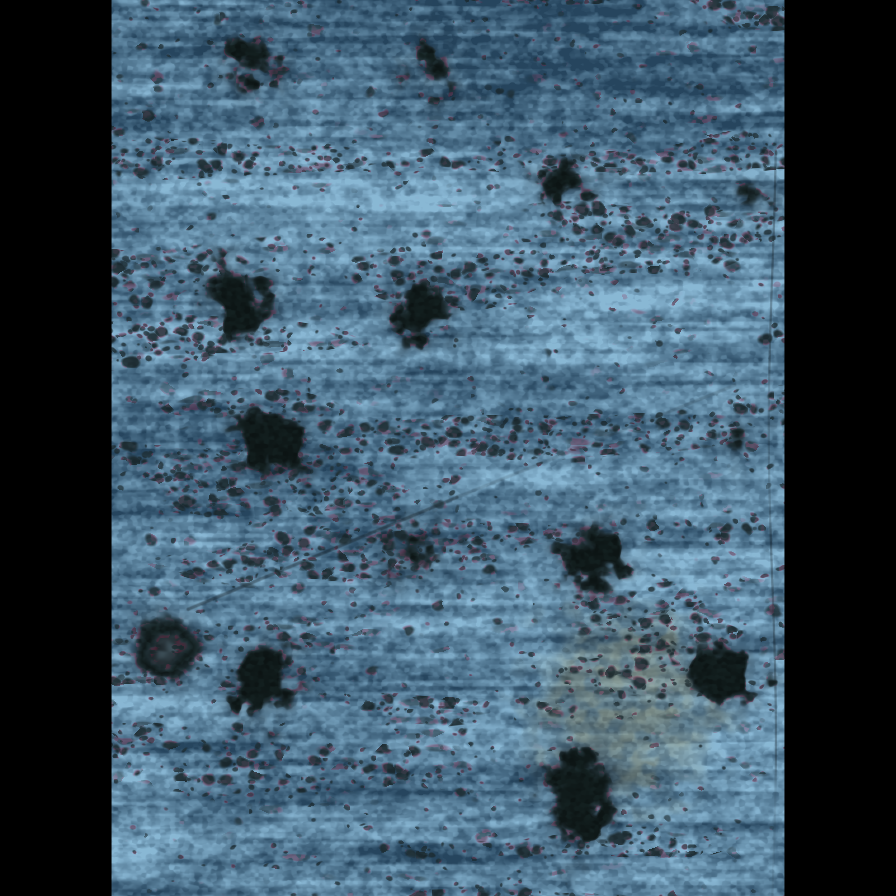
A WebGL 2 fragment shader for this texture:

```glsl
#version 300 es
precision highp float;

uniform vec2 u_resolution;
out vec4 fragColor;

vec2 hash2(vec2 p) {
  vec3 q = fract(p.xyx * vec3(0.1031, 0.1030, 0.0973));
  q += dot(q, q.yzx + 33.33);
  return fract((q.xx + q.yz) * q.zy);
}

// Nearest cell: distance, then two random values of that cell
vec3 nearestCell(vec2 p) {
  vec2 base = floor(p);
  vec3 nearest = vec3(9.0);
  for (int y = -1; y <= 1; y++)
    for (int x = -1; x <= 1; x++) {
      vec2 cell = base + vec2(x, y);
      float d = distance(p, cell + hash2(cell));
      if (d < nearest.x) nearest = vec3(d, hash2(cell + 71.0));
    }
  return nearest;
}

// Smooth cellular noise: random cell values blended by distance, centred on 0
float cloud(vec2 p) {
  vec2 base = floor(p);
  float total = 0.0, weight = 0.0;
  for (int y = -1; y <= 1; y++)
    for (int x = -1; x <= 1; x++) {
      vec2 cell = base + vec2(x, y);
      vec2 rnd = hash2(cell);
      vec2 offset = p - cell - mix(vec2(0.5), rnd, 0.7);
      float w = exp(-6.0 * dot(offset, offset));
      total += w * hash2(cell + 37.0).x;
      weight += w;
    }
  return total / weight - 0.5;
}

// Round pits, present in a given fraction of the cells
float pits(vec2 p, float coverage) {
  vec3 cell = nearestCell(p);
  float radius = mix(0.15, 0.44, cell.z);
  return smoothstep(radius + 0.13, radius - 0.13, cell.x)
       * smoothstep(cell.y - 0.04, cell.y + 0.04, coverage);
}

float segment(vec2 p, vec2 a, vec2 b) {
  vec2 ab = b - a;
  return length(p - a - ab * clamp(dot(p - a, ab) / dot(ab, ab), 0.0, 1.0));
}

void main() {
  vec2 uv = gl_FragCoord.xy / u_resolution;

  // Brushed metal: broad patches, horizontal streaks, fine grain
  float broad = cloud(uv * vec2(4.0, 7.0) + 3.0);
  float grain = cloud(uv * vec2(75.0, 110.0));
  float fine = cloud(uv * vec2(190.0, 240.0) + 9.0);
  float tone = 0.6 + 0.45 * broad + 0.65 * grain + 0.5 * fine;
  tone += 0.6 * cloud(uv * vec2(3.0, 55.0) + 20.0);
  tone += 0.6 * cloud(uv * vec2(7.0, 170.0) + 50.0);
  tone += 0.3 * exp(-40.0 * dot(uv - vec2(0.3, 0.74), uv - vec2(0.3, 0.74)));
  tone -= 0.3 * smoothstep(0.8, 0.95, uv.y);
  tone += 0.05 * sin(uv.y * 41.0 + sin(uv.x * 5.0));
  vec3 color = mix(vec3(0.20, 0.33, 0.43), vec3(0.46, 0.63, 0.74), clamp(tone, -0.2, 1.3));

  // Tan stain
  float rough = cloud(uv * 48.0 + 5.0);
  float stainDist = length((uv - vec2(0.70, 0.22)) * vec2(1.0, 0.9)) + 0.05 * rough;
  float stain = smoothstep(0.13, 0.05, stainDist) * (0.65 + 0.6 * grain);
  color = mix(color, vec3(0.40, 0.43, 0.38) * (0.65 + 0.5 * tone), stain * 0.8);

  // Fine scratches
  float scratch = segment(uv, vec2(0.21, 0.32), vec2(0.51, 0.445));
  float faintScratch = segment(uv, vec2(0.51, 0.445), vec2(0.82, 0.57));
  float upright = abs(uv.x - 0.862 - 0.004 * sin(uv.y * 9.0));
  color *= 1.0 - 0.3 * smoothstep(0.003, 0.0005, scratch);
  color *= 1.0 - 0.12 * smoothstep(0.003, 0.0005, faintScratch);
  color *= 1.0 - 0.25 * smoothstep(0.002, 0.0005, upright) * smoothstep(-0.1, 0.2, broad);

  // Small pits gathered in rows
  vec2 warped = uv + 0.006 * vec2(grain, rough);
  float rows = cloud(uv * vec2(5.0, 26.0) + 80.0);
  float crowd = smoothstep(0.08, 0.32, rows);
  float dark = 0.9 * pits(warped * vec2(52.0, 64.0), 0.03 + 0.6 * crowd);
  dark = max(dark, 0.75 * pits(warped * vec2(105.0, 130.0) + 13.0, 0.06 + 0.4 * crowd));
  dark = max(dark, 0.45 * pits(warped * vec2(30.0, 95.0) + 40.0, 0.03 + 0.3 * crowd));

  // Large ragged blots, spread by a low-discrepancy sequence
  float ragged = 0.034 * rough + 0.014 * cloud(uv * 120.0 + 30.0);
  float blotDist = 1.0;
  for (int i = 1; i <= 13; i++) {
    vec2 rnd = hash2(vec2(i, 17));
    vec2 spot = fract(vec2(0.42, 0.1) + float(i) * vec2(0.7549, 0.5698));
    float radius = mix(0.015, 0.029, rnd.x) * (1.6 - 0.8 * spot.y);
    radius *= 1.0 - 0.5 * smoothstep(0.4, 0.7, spot.x) * smoothstep(0.35, 0.5, spot.y);
    vec2 offset = uv - vec2(0.14, 0.02) - spot * vec2(0.72, 0.96);
    offset *= mix(vec2(0.75, 1.2), vec2(1.2, 0.8), rnd.y);
    blotDist = min(blotDist, length(offset) - radius);
  }
  blotDist += ragged;

  // Ring-shaped crater with a pale floor
  float craterRadius = length(uv - vec2(0.185, 0.277)) + 0.3 * ragged;
  float crater = abs(craterRadius - 0.025) - 0.009;
  color = mix(color, vec3(0.27, 0.35, 0.39) * (0.8 + 0.6 * grain), smoothstep(0.03, 0.02, craterRadius));
  blotDist = min(blotDist, crater);
  color *= 1.0 - 0.3 * exp(-max(blotDist, 0.0) * 90.0);
  dark = max(dark, smoothstep(0.005, -0.004, blotDist));

  // Dark fill with a speckled reddish rim
  vec3 pitColor = mix(vec3(0.12, 0.18, 0.20), vec3(0.06, 0.10, 0.10), smoothstep(0.0, -0.012, blotDist));
  color = mix(color, pitColor * (1.0 + 0.5 * fine), dark);
  float rim = 4.0 * dark * (1.0 - dark) * smoothstep(0.05, 0.25, fine);
  color += rim * vec3(0.13, -0.03, 0.01);

  // Black side bars
  float inside = smoothstep(0.3765, 0.3745, abs(uv.x - 0.5));
  fragColor = vec4(clamp(color, 0.0, 1.0) * inside, 1.0);
}
```
